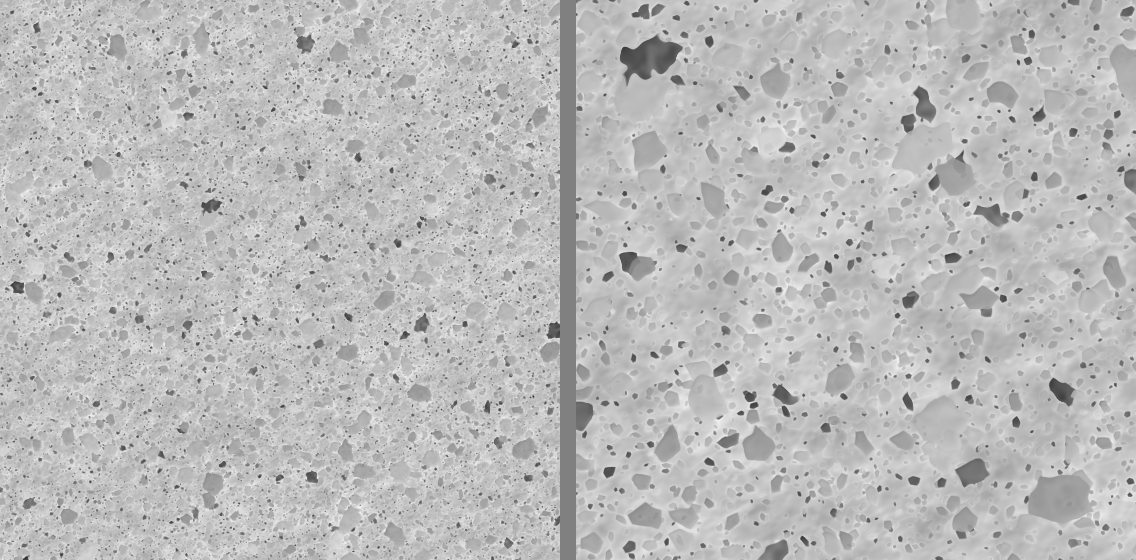
Left, the full canvas; right, a detail of the centre.
Give the GLSL for this texture, as a WebGL 2 fragment shader.

```glsl
#version 300 es
precision highp float;
// Pale grey cast stone: a rough cement ground packed with angular chips, specks and small pits.

uniform vec2 u_resolution;
out vec4 fragColor;

const float TAU = 6.2831853;
const float GROUND_TONE = 0.748;
const float GROUND_CONTRAST = 0.30;
const float CLOUD_CONTRAST = 0.05;
const float VEIN_STRENGTH = 0.055;
const float CHIP_LIGHT = 0.735;
const float CHIP_DARK = 0.57;
const float PIT_LIGHT = 0.50;
const float PIT_DARK = 0.31;
const float BRIGHT_CHIP = 0.83;
const float BRIGHT_SHARE = 0.035;
const float RIM_GLOW = 0.035;
const float EDGE_SHADE = 0.07;
const float EDGE_WARP = 0.0045;
const vec2 LIGHT_DIR = vec2(0.6, -0.8);
const int SIDES = 5;

// Integer hash giving three values in 0..1
vec3 hash3(vec2 cell, float seed) {
    uvec3 v = uvec3(ivec3(vec3(cell, seed)) + 4096);
    v = v * 1664525u + 1013904223u;
    v.x += v.y * v.z; v.y += v.z * v.x; v.z += v.x * v.y;
    v ^= v >> 16u;
    v.x += v.y * v.z; v.y += v.z * v.x; v.z += v.x * v.y;
    return vec3(v >> 8u) / 16777216.0;
}

float noise(vec2 p, float seed) {
    vec2 i = floor(p), f = fract(p);
    f = f * f * (3.0 - 2.0 * f);
    float low = mix(hash3(i, seed).x, hash3(i + vec2(1, 0), seed).x, f.x);
    float high = mix(hash3(i + vec2(0, 1), seed).x, hash3(i + 1.0, seed).x, f.x);
    return mix(low, high, f.y);
}

// Rough ground: clouds, grit and pale ragged veins, slightly drawn out on a slant
float groundTone(vec2 uv) {
    vec2 slant = mat2(0.88, -0.47, 0.47, 0.88) * uv * vec2(0.75, 1.2);
    float grit = 0.0, weight = 0.3, freq = 45.0;
    for (int i = 0; i < 4; i++) {
        grit += weight * (noise(slant * freq, float(i) + 50.0) - 0.5);
        weight *= 0.9;
        freq *= 1.95;
    }
    float cloud = noise(uv * 9.0, 60.0) - 0.5;
    float ridge = 1.0 - abs(2.0 * noise(slant * 95.0 + grit * 2.0, 61.0) - 1.0);
    float vein = pow(ridge, 5.0) * smoothstep(0.35, 0.75, noise(uv * 32.0, 62.0));
    return GROUND_TONE + GROUND_CONTRAST * grit + CLOUD_CONTRAST * cloud + VEIN_STRENGTH * vein;
}

// Signed distance to an irregular polygon with softened corners
float chipDistance(vec2 d, float radius, vec2 cell, float seed) {
    vec3 shape = hash3(cell, seed + 2.0);
    float turn = shape.x * TAU, stretch = mix(1.0, 1.35, shape.y);
    d = mat2(cos(turn), sin(turn), -sin(turn), cos(turn)) * d;
    d *= vec2(1.0 / stretch, stretch);
    float planes = -1e3;
    for (int i = 0; i < SIDES; i++) {
        vec3 side = hash3(cell, seed + 3.0 + float(i));
        float a = (float(i) + 0.5 * side.x) * TAU / float(SIDES);
        planes = max(planes, dot(d, vec2(cos(a), sin(a))) - radius * mix(0.6, 1.0, side.y));
    }
    float disc = length(d) - radius;
    return max(mix(planes, disc, 0.25), disc - 0.25 * radius) / stretch;
}

// Lays one size of chips over the given tone
float scatterChips(float tone, vec2 uv, float cells, float share, float pitShare, float seed) {
    vec2 p = uv * cells, home = floor(p);
    float soft = 0.75 * cells / min(u_resolution.x, u_resolution.y);
    float mottle = noise(uv * 190.0, seed + 20.0) - 0.5;
    for (int k = 0; k < 9; k++) {
        vec2 cell = home + vec2(k % 3, k / 3) - 1.0;
        vec3 place = hash3(cell, seed), kind = hash3(cell, seed + 1.0);
        if (place.z > share) continue;
        vec2 d = p - cell - place.xy;
        bool pit = kind.z < pitShare;
        float radius = mix(0.17, 0.45, kind.x * kind.x) * (pit ? 0.85 : 1.0);
        float dist = chipDistance(d, radius, cell, seed);
        if (pit) dist += 0.35 * radius * mottle;
        float fill = smoothstep(soft, -soft, dist);

        // Face tone, with a shaded edge away from the light
        float face = mix(CHIP_LIGHT, CHIP_DARK, kind.y * kind.y);
        if (pit) face = mix(PIT_DARK, PIT_LIGHT, kind.y);
        if (kind.z > 1.0 - BRIGHT_SHARE) face = BRIGHT_CHIP;
        float edge = smoothstep(-0.4 * radius, 0.0, dist);
        face += EDGE_SHADE * edge * dot(d, LIGHT_DIR) / radius;
        face += (pit ? 0.16 : 0.05) * mottle;

        float rim = exp(-pow((dist - 0.12 * radius) / (0.15 * radius + soft), 2.0));
        tone += RIM_GLOW * rim * (1.0 - fill);
        tone = mix(tone, face, fill * (pit ? 1.0 : 0.88));
    }
    return tone;
}

void main() {
    vec2 uv = gl_FragCoord.xy / min(u_resolution.x, u_resolution.y);
    vec2 wobble = vec2(noise(uv * 130.0, 70.0), noise(uv * 130.0, 71.0)) - 0.5;
    vec2 ragged = uv + EDGE_WARP * wobble;

    // Chips from fine specks up to the largest stones
    float tone = groundTone(uv);
    tone = scatterChips(tone, uv, 165.0, 0.50, 0.28, 100.0);
    tone = scatterChips(tone, uv + 0.3 * EDGE_WARP * wobble, 88.0, 0.60, 0.17, 200.0);
    tone = scatterChips(tone, ragged, 43.0, 0.55, 0.10, 300.0);
    tone = scatterChips(tone, ragged, 21.0, 0.42, 0.07, 400.0);
    fragColor = vec4(vec3(clamp(tone, 0.0, 1.0)), 1.0);
}
```
